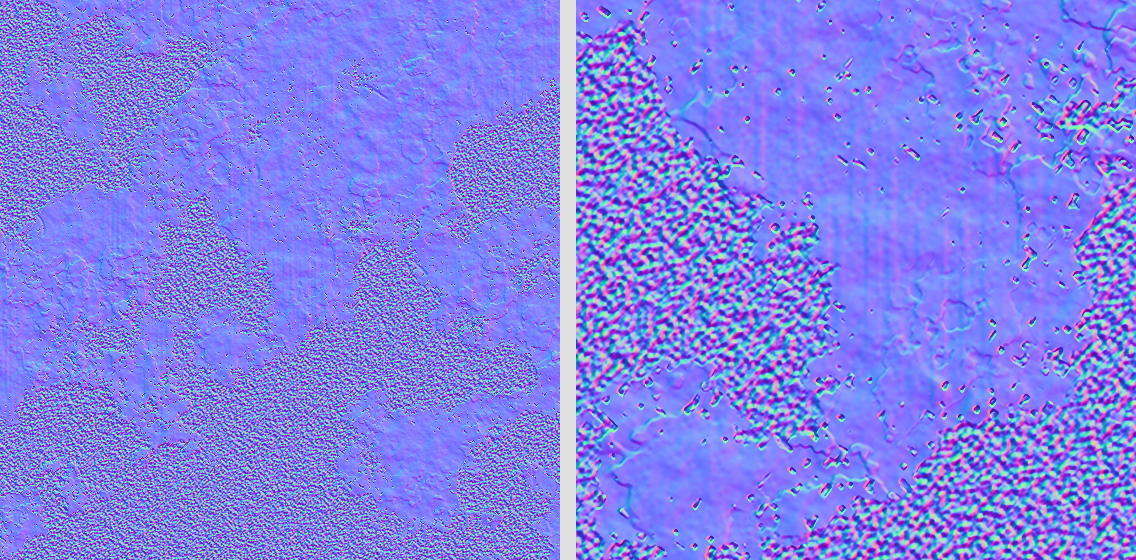
Left: the whole. Right: its middle third, enlarged.
This texture map is drawn by a WebGL 2 fragment shader. Its source:

```glsl
#version 300 es
precision highp float;
// Tangent-space normal map of peeling paint over coarse, grainy plaster.

#define PATCH_FREQ 5.6      // size of the bare plaster patches
#define BARE_LEVEL 0.556    // higher leaves more paint
#define SPECK_AMOUNT 0.17   // loose pinholes around the patches
#define GRAIN_FREQ 325.0    // plaster grains per canvas
#define GRAIN_SLOPE 2.2     // steepness of the grains
#define PAINT_HEIGHT 0.0010 // thickness of the paint film
#define LUMP_HEIGHT 0.0056  // soft unevenness of the paint
#define STREAK_HEIGHT 0.0008
#define FLAKE_HEIGHT 0.0017
#define SCRATCH_COUNT 12
#define SCRATCH_DEPTH 0.0018
#define SAMPLE_STEP 0.0014  // distance for the slope estimate

uniform vec2 u_resolution;
out vec4 fragColor;

// Integer hash of a lattice cell, two values in 0..1
vec2 hash2(vec2 cell) {
    uvec2 v = uvec2(ivec2(cell)) * 1664525u + 1013904223u;
    v.x += v.y * 1664525u;
    v.y += v.x * 1664525u;
    v ^= v >> 16u;
    v.x += v.y * 1664525u;
    v.y += v.x * 1664525u;
    v ^= v >> 16u;
    return vec2(v >> 8u) / 16777216.0;
}

float noise(vec2 p) {
    vec2 i = floor(p), f = p - i;
    f = f * f * f * (f * (f * 6.0 - 15.0) + 10.0);
    float low = mix(hash2(i).x, hash2(i + vec2(1, 0)).x, f.x);
    float high = mix(hash2(i + vec2(0, 1)).x, hash2(i + vec2(1, 1)).x, f.x);
    return mix(low, high, f.y);
}

// Fractal noise, normalised to 0..1
float fbm(vec2 p, int octaves, float gain) {
    float sum = 0.0, total = 0.0, weight = 1.0;
    for (int i = 0; i < octaves; i++) {
        sum += weight * noise(p);
        total += weight;
        weight *= gain;
        p = mat2(1.6, 1.2, -1.2, 1.6) * p + 17.3;
    }
    return sum / total;
}

// 1 where the plaster is bare, with ragged rims and stray pinholes
float bareness(vec2 p) {
    float field = fbm(p * PATCH_FREQ + 57.0, 7, 0.56) - BARE_LEVEL;
    vec2 turned = mat2(0.8, 0.6, -0.6, 0.8) * p;
    float specks = SPECK_AMOUNT * pow(noise(turned * GRAIN_FREQ * 0.65), 6.0);
    return smoothstep(-0.014, 0.014, field + specks);
}

// Two turned lattices blended, slightly drawn out along the rising diagonal
float grains(vec2 p) {
    vec2 q = vec2(p.x + p.y, p.y - p.x) * vec2(0.64, 0.76) * GRAIN_FREQ;
    float first = noise(q + 400.0);
    float second = noise(mat2(0.8, 0.6, -0.6, 0.8) * q + 900.0);
    return 0.7 * (first + second - 1.0);
}

// Crinkled rims of chipped layers, gathered in some regions
float flakes(vec2 p) {
    float sum = 0.0;
    for (int i = 0; i < 3; i++) {
        float k = float(i);
        float layer = fbm(p * (10.0 + 13.0 * k) + 50.0 + 23.0 * k, 4, 0.6);
        float region = smoothstep(0.45, 0.75, fbm(p * 8.0 + 80.0 + 9.0 * k, 2, 0.5));
        sum += region * smoothstep(-0.04, 0.04, layer - 0.51);
    }
    return sum;
}

// Short bent grooves
float scratches(vec2 p) {
    float groove = 0.0;
    p += 0.014 * (vec2(noise(p * 30.0), noise(p * 30.0 + 60.0)) - 0.5);
    for (int i = 0; i < SCRATCH_COUNT; i++) {
        vec2 centre = hash2(vec2(i, 71));
        vec2 shape = hash2(vec2(i, 139));
        float angle = -0.2 - 1.3 * shape.x;
        vec2 along = vec2(cos(angle), sin(angle));
        float reach = mix(0.010, 0.035, shape.y);
        vec2 d = p - centre;
        d -= along * clamp(dot(d, along), -reach, reach);
        groove = max(groove, 1.0 - smoothstep(0.0, 0.0045, length(d)));
    }
    return groove;
}

float surfaceHeight(vec2 p) {
    float bare = bareness(p);
    float streakRegion = smoothstep(0.4, 0.8, noise(p * vec2(14.0, 6.0) + 12.0));
    float streaks = noise(p * vec2(230.0, 12.0)) * streakRegion;
    float paint = PAINT_HEIGHT + LUMP_HEIGHT * fbm(p * 36.0 + 5.0, 4, 0.5)
        + STREAK_HEIGHT * streaks + FLAKE_HEIGHT * flakes(p)
        - SCRATCH_DEPTH * scratches(p);
    float plaster = GRAIN_SLOPE / GRAIN_FREQ * grains(p);
    return mix(paint, plaster + LUMP_HEIGHT * 0.5, bare);
}

void main() {
    vec2 p = gl_FragCoord.xy / min(u_resolution.x, u_resolution.y);
    float here = surfaceHeight(p);
    float right = surfaceHeight(p + vec2(SAMPLE_STEP, 0.0));
    float above = surfaceHeight(p + vec2(0.0, SAMPLE_STEP));
    vec2 slope = vec2(right - here, above - here) / SAMPLE_STEP;
    vec3 normal = normalize(vec3(-slope, 1.0));
    fragColor = vec4(normal * 0.5 + 0.5, 1.0);
}
```
